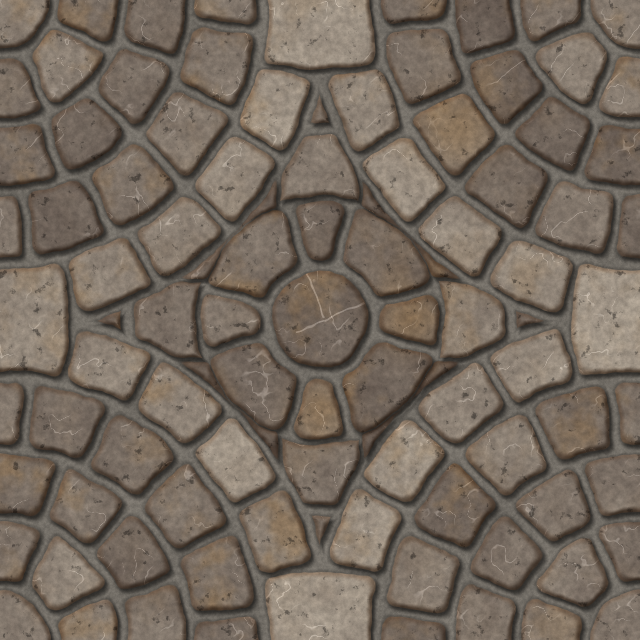
This texture is drawn by a Shadertoy shader. Its source:

```glsl
// Cobbled stone paving: a round star of wedges in the centre, fans of stones
// around each corner. Inside-distances in polar cells give the stones; gradient
// noise warps their edges and grains the faces, and offset distances shade them.

#define HALF_GAP 0.0075
#define ROUNDING 0.018
#define EDGE_WARP 0.0042
#define SHADOW_REACH 0.008
#define GRAIN 0.085
#define VEIN_STRENGTH 0.13
#define DARK_STONE vec3(0.37, 0.325, 0.295)
#define LIGHT_STONE vec3(0.63, 0.585, 0.53)
#define WARM_STONE vec3(0.56, 0.44, 0.30)
#define GROUT vec3(0.455, 0.435, 0.405)

const float QUARTER = 1.5707963;
// Fan rings: radial bounds, angle of the stone on each edge, stones between, tone
const float ringBound[5] = float[5](0.085, 0.193, 0.297, 0.410, 0.512);
const float edgeAngle[4] = float[4](0.42, 0.34, 0.115, 0.232);
const float stoneCount[4] = float[4](1.0, 2.0, 4.0, 4.0);
const float ringTone[4] = float[4](0.52, 0.36, 0.42, 0.78);

struct Stone { float h; vec2 id; float tone; };

float hash(vec2 p) {
    vec3 v = fract(vec3(p.xyx) * 0.1031);
    v += dot(v, v.yzx + 33.33);
    return fract((v.x + v.y) * v.z);
}

vec2 gradient(vec2 cell) {
    float a = 6.2832 * hash(cell);
    return vec2(cos(a), sin(a));
}

float noise(vec2 p) {
    vec2 i = floor(p), f = p - i, u = f * f * f * (f * (f * 6.0 - 15.0) + 10.0);
    vec2 e = vec2(1, 0);
    float low = mix(dot(gradient(i), f), dot(gradient(i + e), f - e), u.x);
    float high = mix(dot(gradient(i + e.yx), f - e.yx), dot(gradient(i + 1.0), f - 1.0), u.x);
    return 1.4 * mix(low, high, u.y);
}

float fbm(vec2 p) {
    float sum = 0.0, amp = 0.6;
    for (int i = 0; i < 4; i++) {
        sum += amp * noise(p);
        p = mat2(1.6, 1.2, -1.2, 1.6) * p + 7.3;
        amp *= 0.6;
    }
    return sum;
}

float smin(float a, float b, float k) {
    float m = max(k - abs(a - b), 0.0) / k;
    return min(a, b) - m * m * k * 0.25;
}

float smin3(float a, float b, float c, float k) { return smin(smin(a, b, k), c, k); }

void lay(inout Stone s, float h, vec2 id, float tone) {
    if (h > s.h) s = Stone(h, id, tone);
}

// Positive distance inside the stone under p, negative in the grout
Stone paving(vec2 p) {
    p += EDGE_WARP * vec2(noise(p * 21.0 + 3.0), noise(p * 21.0 + 51.0));
    p += 0.0012 * vec2(noise(p * 75.0), noise(p * 75.0 + 19.0));
    vec2 side = vec2(p.x < 0.0 ? -1.0 : 1.0, p.y < 0.0 ? -1.0 : 1.0);
    vec2 m = abs(p), c = 0.5 - m;
    bool across = m.x > m.y;
    vec2 q = across ? m.yx : m;
    vec2 arm = across ? vec2(side.x, 0) : vec2(0, side.y);
    float R = length(p), r = length(c), a = atan(c.y, c.x);

    // Centre disc and its ring of eight wedges
    Stone s = Stone(0.0745 - R, vec2(0), 0.42);
    float t = atan(q.x, q.y) - 0.27;
    bool diagonal = t > 0.0;
    float wedge = smin3(R - 0.0925, 0.186 - R, R * sin(abs(t)) - HALF_GAP, ROUNDING);
    lay(s, wedge, (diagonal ? side : arm) * 3.0, diagonal ? 0.28 : 0.48);

    // Star points with their small fillers
    float point = smin3(r - 0.518, min(R - 0.195, 0.06 - q.x), 0.289 - q.y, 0.01);
    lay(s, point, arm * 5.0, 0.50);
    lay(s, smin3(r - 0.517, R - 0.188, q.x - 0.066, 0.006), arm * 7.0 + side, 0.22);
    lay(s, min(r - 0.522, q.y - 0.309), arm * 9.0, 0.35);

    // Broad stones halfway along the borders
    lay(s, smin(r - 0.421, q.y - 0.392 - 1.5 * q.x * q.x, ROUNDING), arm * 11.0, 0.95);

    // Corner fans
    lay(s, 0.077 - r, side * 13.0, 0.48);
    for (int k = 0; k < 4; k++) {
        float span = (QUARTER - 2.0 * edgeAngle[k]) / stoneCount[k];
        float f = (a - edgeAngle[k]) / span;
        bool onEdge = f < 0.0 || f > stoneCount[k];
        if (onEdge && k == 3) continue;
        float sector = clamp(floor(f), -1.0, stoneCount[k]);
        float toCut = onEdge ? max(-f, f - stoneCount[k]) : min(fract(f), 1.0 - fract(f));
        float h = smin3(r - ringBound[k], ringBound[k + 1] - r, r * span * toCut, ROUNDING) - HALF_GAP;
        lay(s, h, side * (20.0 + float(k) * 3.0) + vec2(sector * 2.7, sector * 5.1), ringTone[k]);
    }
    return s;
}

float spot(vec2 p, vec2 centre, float radius) {
    vec2 d = (p - centre) / radius;
    return exp(-dot(d, d));
}

float segment(vec2 p, vec2 a, vec2 b) {
    vec2 d = b - a;
    return length(p - a - d * clamp(dot(p - a, d) / dot(d, d), 0.0, 1.0));
}

vec3 stoneFace(vec2 p, Stone s) {
    float pick = hash(s.id + 91.0), warmth = hash(s.id * 1.7 + 43.0);
    vec2 g = p + s.id * 0.37;
    float cloud = fbm(g * 15.0), grain = fbm(g * 85.0);
    vec3 col = mix(DARK_STONE, LIGHT_STONE, clamp(s.tone + 0.38 * (pick - 0.5) + 0.28 * cloud, 0.0, 1.1));
    float ochre = spot(p, vec2(0.215, 0.30), 0.06) + spot(p, vec2(0.14, 0.0), 0.05) + spot(p, vec2(0.0, -0.14), 0.045);
    float stain = 0.55 * warmth * smoothstep(-0.15, 0.55, fbm(g * 11.0 + 30.0));
    col = mix(col, WARM_STONE, clamp(stain + 0.55 * ochre, 0.0, 0.75));
    col *= 1.0 + GRAIN * 2.0 * grain;
    // Pale veins and dark pits
    float ridge = abs(noise(g * 23.0 + 0.6 * cloud));
    float vein = (1.0 - smoothstep(0.0, 0.055, ridge)) * smoothstep(0.0, 0.4, noise(g * 17.0 + 80.0));
    vec2 w = p + 0.003 * vec2(noise(p * 60.0), noise(p * 60.0 + 9.0));
    float crack = min(segment(w, vec2(-0.036, -0.02), vec2(0.068, 0.027)), segment(w, vec2(-0.02, 0.072), vec2(0.006, 0.006)));
    col += VEIN_STRENGTH * (vein + 1.2 * (1.0 - smoothstep(0.0005, 0.0025, crack)));
    return col * (1.0 - 0.36 * smoothstep(0.3, 0.65, fbm(g * 48.0 + 12.0)));
}

void mainImage(out vec4 fragColor, in vec2 fragCoord) {
    float size = min(iResolution.x, iResolution.y);
    vec2 p = (fragCoord - 0.5 * iResolution.xy) / size;
    vec2 toLight = SHADOW_REACH * vec2(-0.6, 0.8);
    Stone s = paving(p);
    float lit = paving(p + toLight).h;

    // Sandy grout, darkened by the stones above it
    vec3 grout = GROUT * (1.0 + 0.16 * fbm(p * 150.0) + 0.08 * noise(p * 12.0));
    grout *= 1.0 - 0.48 * smoothstep(-0.005, 0.004, lit);
    grout *= 1.0 - 0.22 * smoothstep(-0.006, 0.0, s.h);

    // Worn bevel: bright towards the light, brown away from it
    float facing = clamp((s.h - lit) / SHADOW_REACH, -1.0, 1.0);
    float rim = 1.0 - smoothstep(0.001, 0.010, s.h);
    vec3 face = stoneFace(p, s);
    face *= mix(vec3(1), vec3(0.70, 0.64, 0.59) + 0.25 * facing, rim);

    float edge = 0.8 / size;
    fragColor = vec4(clamp(mix(grout, face, smoothstep(-edge, edge, s.h)), 0.0, 1.0), 1.0);
}
```
